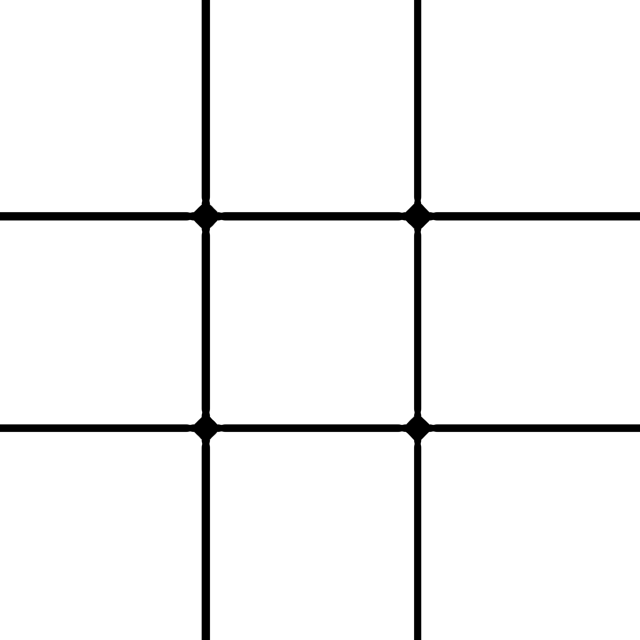
A WebGL 1 fragment shader for this pattern:

```glsl
precision highp float;
// A white sheet ruled into three by three squares by two upright and two level
// black lines, with a diamond knot at each crossing. Lines come from a clamped
// repeat; each has its own weight, and slight noise roughens the knots.

uniform vec2 u_resolution;

#define PITCH 0.3310
#define FIRST_LINE vec2(0.3216, 0.3310)
#define LAST_INDEX 1.0
#define FIRST_HALF_WIDTH vec2(0.0065, 0.0059)
#define LAST_HALF_WIDTH vec2(0.0056, 0.0065)
#define KNOT_RADIUS 0.0245
#define KNOT_VARIATION 0.0010
#define ROUGHNESS 0.0010
#define NOTCH_DEPTH 0.0008
#define INK vec3(0.0)
#define PAPER vec3(1.0)

float hash(vec2 p) {
    return fract(sin(dot(p, vec2(127.1, 311.7))) * 4375.85);
}

float valueNoise(vec2 p) {
    vec2 cell = floor(p);
    vec2 f = fract(p);
    f = f * f * (3.0 - 2.0 * f);
    float low = mix(hash(cell), hash(cell + vec2(1.0, 0.0)), f.x);
    float high = mix(hash(cell + vec2(0.0, 1.0)), hash(cell + vec2(1.0, 1.0)), f.x);
    return mix(low, high, f.y);
}

// Diamond with a slightly irregular outline
float knotDistance(vec2 p, vec2 index, vec2 uv) {
    float radius = KNOT_RADIUS + KNOT_VARIATION * (index.y - 0.5);
    radius += ROUGHNESS * (valueNoise(uv * 150.0) - 0.5);
    return (abs(p.x) + abs(p.y) - radius) * 0.7071;
}

// Upright and level lines, pinched a little just outside each knot
float lineDistance(vec2 p, vec2 index) {
    vec2 halfWidth = mix(FIRST_HALF_WIDTH, LAST_HALF_WIDTH, index);
    vec2 along = abs(p.yx);
    vec2 offset = (along - KNOT_RADIUS) / 0.003;
    vec2 pinch = NOTCH_DEPTH * exp(-offset * offset);
    vec2 d = abs(p) - halfWidth + pinch;
    return min(d.x, d.y);
}

void main() {
    float side = min(u_resolution.x, u_resolution.y);
    vec2 uv = gl_FragCoord.xy / u_resolution;

    // Nearest line on each axis; the clamp keeps the border free of lines
    vec2 index = clamp(floor((uv - FIRST_LINE) / PITCH + 0.5), 0.0, LAST_INDEX);
    vec2 p = uv - FIRST_LINE - index * PITCH;

    float d = min(lineDistance(p, index), knotDistance(p, index, uv));
    float edge = 0.75 / side;
    float coverage = 1.0 - smoothstep(-edge, edge, d);
    gl_FragColor = vec4(mix(PAPER, INK, coverage), 1.0);
}
```
